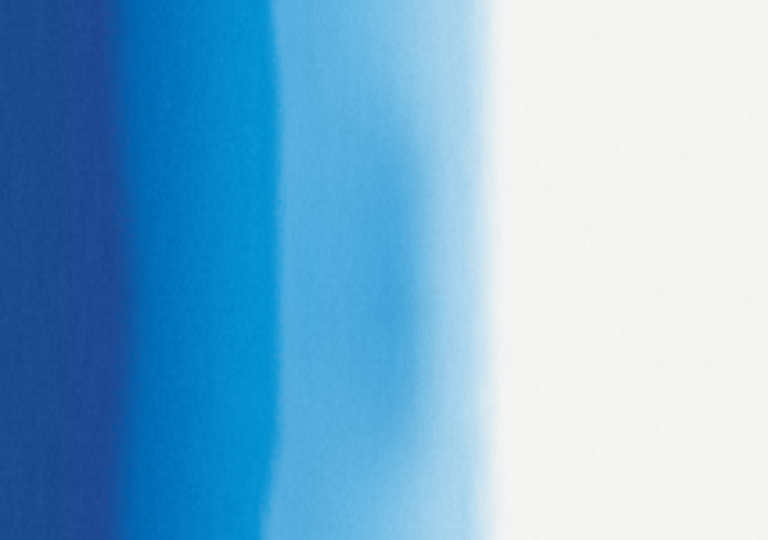
Reproduce this background procedurally as a WebGL 2 fragment shader.

```glsl
#version 300 es
precision highp float;
// Soft vertical bands of brushed paint, from navy through sky blue to white canvas.
uniform vec2 u_resolution;
out vec4 fragColor;

// Band colours, left to right
const vec3 NAVY = vec3(0.100, 0.295, 0.555);
const vec3 VIOLET = vec3(0.120, 0.285, 0.570);
const vec3 COBALT = vec3(0.000, 0.390, 0.690);
const vec3 CERULEAN = vec3(0.020, 0.570, 0.820);
const vec3 SKY = vec3(0.335, 0.680, 0.870);
const vec3 PALE_SKY = vec3(0.430, 0.735, 0.900);
const vec3 DEEP_SKY = vec3(0.245, 0.640, 0.860);
const vec3 HAZE = vec3(0.660, 0.830, 0.925);
const vec3 WHITE = vec3(0.957, 0.957, 0.952);

// Band borders as fractions of the width
const float NAVY_EDGE = 0.152;
const float NAVY_BULGE = 0.020;
const float CERULEAN_EDGE = 0.360;
const float WHITE_EDGE = 0.637;

// Paint texture
const float GRAIN = 0.024;
const float STREAKS = 0.026;
const float EDGE_FRAY = 0.014;

vec2 hashGradient(vec2 cell) {
    vec3 q = fract(cell.xyx * vec3(0.1031, 0.1030, 0.0973));
    q += dot(q, q.yzx + 33.33);
    return 2.0 * fract((q.xx + q.yz) * q.zy) - 1.0;
}

float gradientNoise(vec2 p) {
    vec2 i = floor(p);
    vec2 f = p - i;
    vec2 w = f * f * f * (f * (f * 6.0 - 15.0) + 10.0);
    vec2 e = vec2(0.0, 1.0);
    float low = mix(dot(hashGradient(i), f),
                    dot(hashGradient(i + e.yx), f - e.yx), w.x);
    float high = mix(dot(hashGradient(i + e), f - e),
                     dot(hashGradient(i + e.yy), f - e.yy), w.x);
    return mix(low, high, w.y);
}

float fbm(vec2 p) {
    float sum = 0.0;
    float gain = 0.5;
    for (int i = 0; i < 4; i++) {
        sum += gain * gradientNoise(p);
        p = p * 2.03 + 17.1;
        gain *= 0.5;
    }
    return sum;
}

float blob(vec2 p, vec2 centre, vec2 size) {
    vec2 d = (p - centre) / size;
    return exp(-dot(d, d));
}

void main() {
    vec2 uv = gl_FragCoord.xy / u_resolution;
    vec2 p = vec2(uv.x * u_resolution.x / u_resolution.y, uv.y);
    float grain = gradientNoise(p * vec2(150.0, 95.0))
                + 0.6 * gradientNoise(p * vec2(75.0, 60.0) + 31.0);
    float streak = fbm(p * vec2(48.0, 10.0));
    float cloud = fbm(p * vec2(3.0, 2.5) + 5.0);

    // Hand-painted borders, bent over the height and frayed by the grain
    float navyEdge = NAVY_EDGE + NAVY_BULGE * blob(uv, vec2(uv.x, 0.45), vec2(1.0, 0.3))
                   + EDGE_FRAY * grain + 0.008 * cloud;
    float ceruleanEdge = CERULEAN_EDGE - 0.020 * smoothstep(0.22, 0.0, uv.y)
                       - 0.010 * smoothstep(0.80, 1.0, uv.y)
                       + 0.5 * EDGE_FRAY * grain + 0.012 * streak;

    // Dark bands
    vec3 color = mix(NAVY, VIOLET, smoothstep(0.05, 0.13, uv.x));
    vec3 blue = mix(COBALT, CERULEAN, smoothstep(0.13, 0.355, uv.x));
    color = mix(color, blue, smoothstep(-0.032, 0.030, uv.x - navyEdge));

    // Sky band: paler at top and bottom, with a deeper patch in the middle
    float ends = smoothstep(0.15, 0.5, abs(uv.y - 0.48));
    vec3 sky = mix(SKY, PALE_SKY, ends * smoothstep(0.38, 0.50, uv.x));
    sky = mix(sky, DEEP_SKY, 0.70 * blob(uv, vec2(0.510, 0.47), vec2(0.075, 0.21)));
    sky = mix(sky, DEEP_SKY, 0.45 * blob(uv, vec2(0.400, 0.46), vec2(0.030, 0.18)));
    sky += 0.035 * cloud;
    color = mix(color, sky, smoothstep(-0.011, 0.017, uv.x - ceruleanEdge));

    // Fade through haze to white
    float hazeStart = mix(0.505, 0.455, ends);
    color = mix(color, HAZE, smoothstep(hazeStart, 0.605, uv.x + 0.02 * cloud));
    color = mix(color, WHITE, smoothstep(-0.042, 0.026, uv.x - WHITE_EDGE + 0.010 * streak));

    // Brush streaks and canvas grain, fainter on the white
    float textureStrength = mix(1.0, 0.40, smoothstep(0.58, 0.66, uv.x));
    color += textureStrength * (GRAIN * grain + STREAKS * streak);
    fragColor = vec4(clamp(color, 0.0, 1.0), 1.0);
}
```
